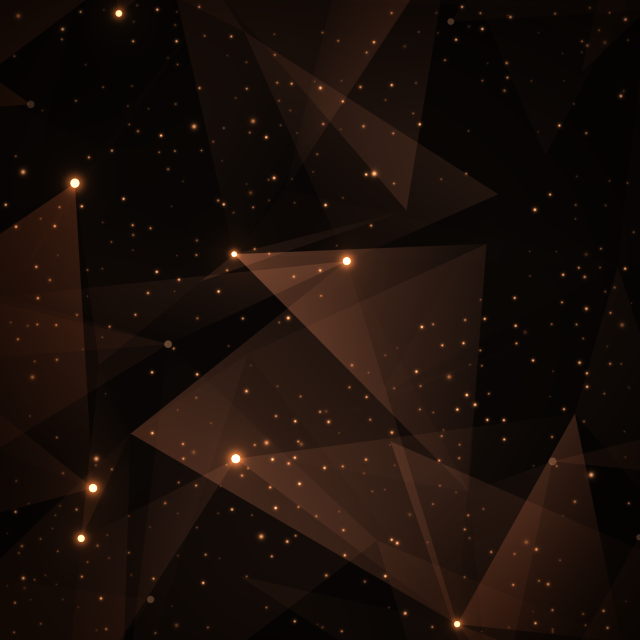
This background is drawn by a three.js fragment shader. Its source:

```glsl
varying vec2 vUv;

const float GRID = 6.0;            // lattice nodes across the canvas
const float EDGE = 0.0012;         // softness of facet and disc edges
const float REACH_MIN = 1.2;       // facet side length, in lattice cells
const float REACH_MAX = 3.2;
const float FACET_DIM = 0.015;
const float FACET_BRIGHT = 0.24;
const float LAMP_SHARE = 0.24;     // share of nodes with a bright lamp
const float BOKEH_SHARE = 0.2;     // share of nodes with a dull disc
const vec3 BASE = vec3(0.032, 0.020, 0.014);
const vec3 BROWN = vec3(1.0, 0.59, 0.41);
const vec3 RUST = vec3(1.0, 0.43, 0.19);
const vec3 AMBER = vec3(1.0, 0.52, 0.22);
const vec3 CREAM = vec3(1.0, 0.94, 0.82);
const vec3 BOKEH = vec3(0.36, 0.25, 0.18);

vec2 hash2(vec2 p) {
  vec3 q = fract(p.xyx * vec3(0.1031, 0.1030, 0.0973));
  q += dot(q, q.yzx + 33.33);
  return fract((q.xx + q.yz) * q.zy);
}

float cross2(vec2 a, vec2 b) {
  return a.x * b.y - a.y * b.x;
}

// Jittered lattice point, shared by all facets that meet there
vec2 node(vec2 cell) {
  return (cell + hash2(cell + 17.0)) / GRID;
}

vec2 stepFrom(vec2 cell, float angle, float reach) {
  return floor(cell + reach * vec2(cos(angle), sin(angle)) + 0.5);
}

// Translucent triangle, lit from corner a or from side ab
float facet(vec2 p, vec2 a, vec2 b, vec2 c, float sideLit) {
  float area = cross2(b - a, c - a);
  if (abs(area) < 0.002) return 0.0;
  vec3 w = vec3(cross2(b - p, c - p), cross2(c - p, a - p), cross2(a - p, b - p)) / area;
  vec3 d = w * abs(area) / vec3(length(c - b), length(a - c), length(b - a));
  float inside = smoothstep(-EDGE, EDGE, min(d.x, min(d.y, d.z)));
  float light = mix(w.x, 1.0 - w.z, sideLit);
  return inside * mix(0.08, 1.0, clamp(light, 0.0, 1.0));
}

float disc(float d, float radius) {
  return 1.0 - smoothstep(radius - EDGE, radius + EDGE, d);
}

vec3 lamp(float d, float radius) {
  float halo = 0.75 * exp(-d * d / (3.2 * radius * radius)) + 0.13 * exp(-d / 0.022);
  return AMBER * halo + CREAM * disc(d, radius);
}

// One spark at most per cell, thinned by layered sines
vec3 sparks(vec2 p, float cells, float share, float radius) {
  vec2 id = floor(p * cells);
  vec2 pick = hash2(id + cells * 3.0);
  vec2 center = (id + 0.2 + 0.6 * hash2(id + cells * 7.0)) / cells;
  float drift = sin(center.x * 9.0 + 2.0 * sin(center.y * 6.0)) + sin(center.y * 13.0 - center.x * 5.0);
  float present = step(pick.x, share * (1.0 + 0.35 * drift));
  float d = length(p - center) / (radius * mix(0.7, 1.2, pick.y));
  float power = mix(0.2, 1.0, pick.y * pick.y);
  vec3 glow = AMBER * 0.25 * exp(-d * d * 0.22) + mix(AMBER, CREAM, 0.5 * power) * exp(-d * d);
  return present * power * glow;
}

void main() {
  vec2 p = vUv;
  float rim = smoothstep(0.28, 0.72, length(p - 0.5));
  vec3 tint = mix(BROWN, RUST, max(rim, 1.0 - smoothstep(0.0, 0.35, p.x)));
  float facets = 0.0;
  vec3 lights = vec3(0.0);

  // Facets and lamps, one of each per lattice cell
  for (int row = -1; row < 7; row++) {
    for (int column = -1; column < 7; column++) {
      vec2 cell = vec2(float(column), float(row));
      vec2 turn = hash2(cell + 41.0);
      vec2 reach = mix(vec2(REACH_MIN), vec2(REACH_MAX), hash2(cell + 73.0));
      vec2 look = hash2(cell + 109.0);
      vec2 kind = hash2(cell + 151.0);
      float angle = 6.2832 * turn.x;
      float spread = mix(0.4, 1.3, turn.y);
      vec2 a = node(cell);
      vec2 b = node(stepFrom(cell, angle, reach.x));
      vec2 c = node(stepFrom(cell, angle + spread, reach.y));

      float isLamp = step(kind.x, LAMP_SHARE);
      float isBokeh = step(1.0 - BOKEH_SHARE, kind.x);
      float strength = mix(FACET_DIM, FACET_BRIGHT, look.x * look.x * look.x) + 0.09 * isLamp;
      facets += strength * facet(p, a, b, c, look.y * (1.0 - isLamp));

      float d = length(p - a);
      float radius = mix(0.0040, 0.0075, kind.y);
      lights += isLamp * lamp(d, radius);
      lights += isBokeh * BOKEH * disc(d, radius) * mix(0.6, 1.0, look.y);
    }
  }

  // Fine dust and a few larger sparks
  lights += sparks(p, 27.0, 0.42, 0.0016);
  lights += sparks(p, 17.0, 0.3, 0.0019);
  lights += sparks(p, 9.0, 0.3, 0.0029);

  vec3 color = (BASE + tint * facets) * (1.0 - 0.65 * rim);
  color += lights * (1.0 - 0.4 * rim);
  gl_FragColor = vec4(min(color, 1.0), 1.0);
}
```
